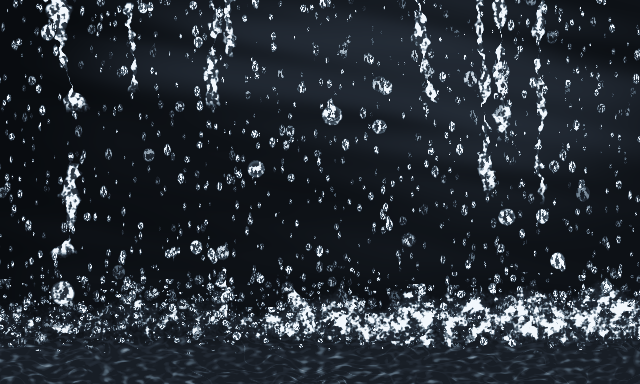
Reproduce this texture procedurally as a WebGL 2 fragment shader.

```glsl
#version 300 es
precision highp float;
uniform vec2 u_resolution;
out vec4 fragColor;
const vec3 NIGHT = vec3(0.035, 0.047, 0.062);
const vec3 DUSK = vec3(0.13, 0.16, 0.20);
const vec3 STEEL = vec3(0.30, 0.37, 0.43);
const vec3 MIST = vec3(0.65, 0.71, 0.76);
const vec3 WHITE = vec3(0.95, 0.97, 0.99);

vec2 hash2(vec2 q) {
  vec3 a = fract(q.xyx * vec3(0.1031, 0.1030, 0.0973));
  a += dot(a, a.yzx + 33.33);
  return fract((a.xx + a.yz) * a.zy);
}
float corner(vec2 cell, vec2 offset) {
  return dot(hash2(cell) * 2.0 - 1.0, offset);
}
float gradientNoise(vec2 q) {
  vec2 i = floor(q), f = fract(q), e = vec2(1, 0);
  vec2 u = f * f * (3.0 - 2.0 * f);
  float low = mix(corner(i, f), corner(i + e.xy, f - e.xy), u.x);
  float high = mix(corner(i + e.yx, f - e.yx), corner(i + e.xx, f - e.xx), u.x);
  return mix(low, high, u.y) * 1.4;
}
float bump(float x, float center, float width) {
  float d = (x - center) / width;
  return exp(-d * d);
}
// Glassy drop: dim body, faint rim, broken bright refractions
float drop(vec2 d, float radius, float seed, float px) {
  float len = length(d) / radius;
  if (len > 1.6) return 0.0;
  float soft = clamp(px / radius, 0.15, 0.6);
  float body = 1.0 - smoothstep(1.0 - soft, 1.0 + soft, len);
  vec2 q = d / radius;
  float n = gradientNoise(q * vec2(2.4, 1.4) + seed * 71.0) + 0.5 * gradientNoise(q * 4.5 + seed * 37.0);
  return body * (0.25 + 0.15 * smoothstep(0.5, 0.95, len) + smoothstep(-0.15, 0.35, n) * (1.0 - 0.35 * len));
}
// Jittered grid of drops, taller than wide by stretch
float scatter(vec2 p, float cells, float radius, float density, float stretch, float seed, float px) {
  vec2 g = p * cells, base = floor(g);
  float light = 0.0;
  for (int k = 0; k < 9; k++) {
    vec2 id = base + vec2(k % 3 - 1, k / 3 - 1);
    vec2 place = hash2(id + 50.0 + seed), kind = hash2(id + 187.0 + seed);
    if (kind.x > density) continue;
    float r = radius * mix(0.4, 1.0, kind.y * kind.y);
    float power = mix(0.4, 1.4, hash2(id + 341.0 + seed).x);
    vec2 d = (g - id - place) / cells / vec2(1.0, stretch);
    light = max(light, power * drop(d, r, kind.y, px));
  }
  return light;
}
// Ribbon of water, swelling and breaking between two ends
float stream(vec2 p, vec2 top, vec2 bottom, float width) {
  float t = (top.y - p.y) / (top.y - bottom.y), seed = top.x * 47.0;
  float center = mix(top.x, bottom.x, t) + 0.018 * gradientNoise(vec2(p.y * 9.0, seed));
  float swell = width * clamp(0.6 + 1.6 * gradientNoise(vec2(p.y * 19.0, seed + 4.5)), 0.0, 1.4);
  float d = abs(p.x - center + 0.012 * gradientNoise(p * 55.0 + seed));
  float body = 1.0 - smoothstep(swell * 0.55, swell + 0.002, d);
  float ends = smoothstep(-0.03, 0.02, t) * (1.0 - smoothstep(0.9, 1.03, t));
  float n = gradientNoise(p * vec2(85.0, 50.0) + seed) + 0.5 * gradientNoise(p * 150.0);
  return body * ends * (0.28 + smoothstep(-0.25, 0.3, n));
}
// Dim backdrop with soft horizontal ripples
float backdrop(vec2 p) {
  float glow = 0.15 * bump(p.x, 0.85, 0.5) * bump(p.y, 0.86, 0.15);
  glow += 0.11 * bump(p.x, 1.35, 0.4) * bump(p.y, 0.68, 0.25);
  float bands = gradientNoise(vec2(p.x * 1.6, p.y * 13.0 + p.x * 2.0));
  return 0.055 * smoothstep(0.05, 0.45, p.x + 0.3 - 0.3 * p.y) + glow * (1.0 + 0.8 * bands) + 0.03 * bands;
}
float foamAmount(vec2 p) {
  float strength = 0.42 + 0.25 * bump(p.x, 0.73, 0.1) + 0.5 * bump(p.x, 0.99, 0.15) + 0.45 * bump(p.x, 1.45, 0.28);
  float crest = 0.235 + 0.06 * gradientNoise(vec2(p.x * 8.0, 3.3)) + 0.02 * bump(p.x, 1.5, 0.2);
  return strength * (1.0 - smoothstep(crest - 0.075, crest + 0.02, p.y)) * smoothstep(0.06, 0.16, p.y);
}
// Broken white water over a grey wash
float foam(vec2 p, float amount) {
  float n = gradientNoise(p * 32.0) + 0.7 * gradientNoise(p * 80.0 + 9.0) + 0.5 * gradientNoise(p * 160.0);
  float level = mix(0.55, -0.5, amount);
  return amount * (0.35 + 0.25 * n) + smoothstep(level, level + 0.75, n) * smoothstep(0.0, 0.3, amount);
}
// Dark pool with thin bent wave lines
float pool(vec2 p) {
  float n = gradientNoise(vec2(p.x * 7.0, p.y * 38.0) + 1.5 * gradientNoise(p * 11.0));
  float fine = gradientNoise(vec2(p.x * 45.0, p.y * 95.0) + n);
  float line = 1.0 - smoothstep(0.0, 0.12, abs(n));
  return (1.0 - smoothstep(0.08, 0.18, p.y)) * (0.13 + 0.13 * line * (0.6 + fine) + 0.4 * max(fine, 0.0));
}
vec3 tone(float l) {
  vec3 c = mix(NIGHT, DUSK, smoothstep(0.0, 0.22, l));
  c = mix(c, STEEL, smoothstep(0.2, 0.45, l));
  c = mix(c, MIST, smoothstep(0.4, 0.75, l));
  return mix(c, WHITE, smoothstep(0.7, 1.05, l));
}
void main() {
  vec2 p = gl_FragCoord.xy / u_resolution.y;
  float px = 1.0 / u_resolution.y, air = smoothstep(0.16, 0.24, p.y);
  float columns = 0.36 + 0.35 * gradientNoise(vec2(p.x * 7.0, 8.4)) + 0.1 * bump(p.x, 1.4, 0.3);
  float spray = smoothstep(0.07, 0.16, p.y) * (1.0 - smoothstep(0.18, 0.32, p.y));
  // Rain at three sizes, then soft and sharp splash
  float l = air * scatter(p, 27.0, 0.0095, columns, 1.6, 11.0, px);
  l = max(l, air * scatter(p, 14.0, 0.019, columns * 0.6, 1.15, 23.0, px));
  l = max(l, air * scatter(p, 42.0, 0.005, 0.22, 2.2, 37.0, px));
  l = max(l, 0.65 * scatter(p, 30.0, 0.016, spray * 0.55, 1.0, 47.0, 0.01));
  l = max(l, scatter(p, 42.0, 0.011, spray * 0.5, 1.0, 53.0, px));
  l = max(l, scatter(p, 75.0, 0.0055, spray * 0.45, 1.0, 71.0, px));
  // Hanging ribbons and spouts thrown up below
  l = max(l, stream(p, vec2(0.145, 1.02), vec2(0.19, 0.71), 0.03));
  l = max(l, stream(p, vec2(0.20, 0.57), vec2(0.155, 0.33), 0.03));
  l = max(l, stream(p, vec2(0.34, 0.99), vec2(0.35, 0.76), 0.014));
  l = max(l, stream(p, vec2(0.555, 1.02), vec2(0.55, 0.72), 0.016));
  l = max(l, stream(p, vec2(0.595, 1.02), vec2(0.60, 0.85), 0.022));
  l = max(l, stream(p, vec2(1.08, 1.02), vec2(1.13, 0.72), 0.027));
  l = max(l, stream(p, vec2(1.25, 1.02), vec2(1.265, 0.48), 0.018));
  l = max(l, stream(p, vec2(1.30, 1.02), vec2(1.31, 0.63), 0.018));
  l = max(l, stream(p, vec2(1.41, 1.02), vec2(1.405, 0.47), 0.014));
  l = max(l, stream(p, vec2(0.58, 0.30), vec2(0.59, 0.17), 0.02));
  l = max(l, stream(p, vec2(0.74, 0.28), vec2(0.81, 0.14), 0.026));
  // Largest single drops
  l = max(l, drop(p - vec2(0.865, 0.70), 0.026, 0.13, px));
  l = max(l, drop(p - vec2(0.667, 0.56), 0.022, 0.29, px));
  l = max(l, drop(p - vec2(0.988, 0.67), 0.019, 0.57, px));
  l = max(l, drop(p - vec2(1.304, 0.817), 0.023, 0.63, px));
  l = max(l, drop(p - vec2(1.32, 0.435), 0.022, 0.86, px));
  l = max(l, drop(p - vec2(0.163, 0.237), 0.03, 0.94, px));
  float scene = max(max(backdrop(p), pool(p)), foam(p, foamAmount(p)));
  fragColor = vec4(tone(max(scene, l)), 1.0);
}
```
